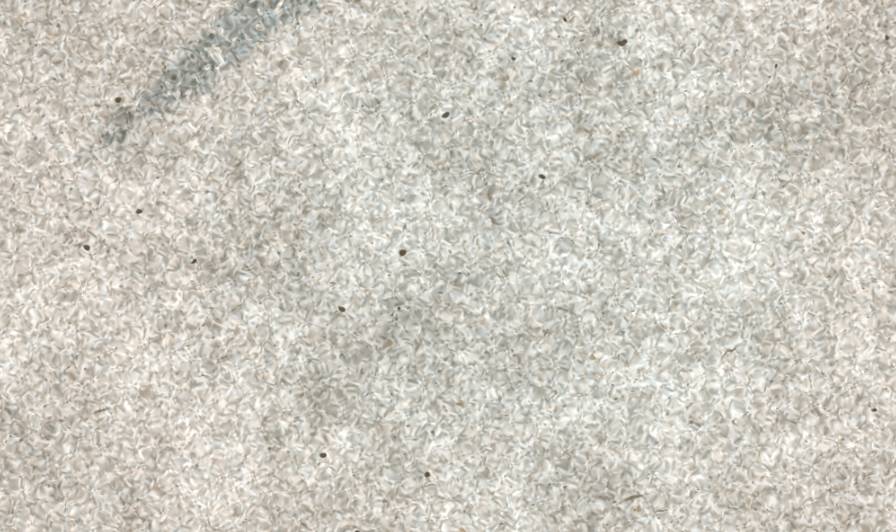
Reproduce this texture procedurally as a Shadertoy shader.

```glsl
// Weathered pale concrete: fine grit, plaster patches, dark pits and a blue-grey streak.

const vec3 SHADE_COLOR = vec3(0.58, 0.56, 0.51);
const vec3 CHALK_COLOR = vec3(0.95, 0.94, 0.91);
const vec3 PIT_COLOR = vec3(0.27, 0.22, 0.15);
const vec3 RUST_COLOR = vec3(0.62, 0.49, 0.33);
const vec3 STREAK_TINT = vec3(-0.030, 0.004, 0.026);
const vec3 WARM_TINT = vec3(0.018, -0.004, -0.010);

const float BASE_TONE = 0.790;
const float FINE_GRAIN = 0.27;
const float COARSE_GRAIN = 0.15;
const float CLUMP_GRAIN = 0.08;
const float PORE_TONE = 0.085;
const float MOTTLE = 0.18;
const float FLAKE_TONE = 0.045;
const float STREAK_TONE = 0.155;
const float GRAIN_HUE = 0.060;
const float FINE_SCALE = 185.0;    // cells per canvas height
const float COARSE_SCALE = 112.0;
const float CLUMP_SCALE = 56.0;

const vec2 STREAK_START = vec2(0.14, 0.69);
const vec2 STREAK_END = vec2(0.56, 1.03);

// Broad stains: centre, radius, tone
const vec4 STAINS[7] = vec4[7](
    vec4(1.36, 0.46, 0.19,  0.065),
    vec4(1.12, 0.53, 0.12,  0.035),
    vec4(0.72, 0.62, 0.12,  0.035),
    vec4(0.20, 0.14, 0.22,  0.020),
    vec4(0.08, 0.87, 0.25, -0.035),
    vec4(1.64, 0.68, 0.22, -0.025),
    vec4(0.82, 0.44, 0.17, -0.030));

float hash(vec2 cell, uint seed) {
    uvec2 q = uvec2(ivec2(cell)) * uvec2(1597u, 3821u);
    uint n = q.x ^ (q.y * 7919u) ^ (seed * 9973u);
    n = n * 747797u + 28913u;
    n = (n ^ (n >> 15)) * 668265u;
    n = (n ^ (n >> 13)) * 374761u;
    n ^= n >> 16;
    return float(n & 65535u) / 65535.0;
}

float noise(vec2 p, uint seed) {
    vec2 cell = floor(p), f = fract(p);
    f = f * f * (3.0 - 2.0 * f);
    float low = mix(hash(cell, seed), hash(cell + vec2(1, 0), seed), f.x);
    float high = mix(hash(cell + vec2(0, 1), seed), hash(cell + vec2(1, 1), seed), f.x);
    return mix(low, high, f.y);
}

vec2 turn(vec2 p, float angle) {
    float c = cos(angle), s = sin(angle);
    return vec2(c * p.x - s * p.y, s * p.x + c * p.y);
}

float fbm(vec2 p, uint seed) {
    float sum = 0.0, weight = 0.533;
    for (int i = 0; i < 4; i++) {
        sum += weight * noise(p, seed + uint(i));
        p = turn(p, 0.65) * 2.03;
        weight *= 0.5;
    }
    return sum;
}

// Coverage of sparse spots, one at most per cell; stretch makes them scratches
float spots(vec2 p, float scale, float density, float radius, float stretch, uint seed) {
    vec2 cell = floor(p * scale);
    float present = step(hash(cell, seed), density);
    vec2 centre = 0.3 + 0.4 * vec2(hash(cell, seed + 1u), hash(cell, seed + 2u));
    vec2 d = turn((fract(p * scale) - centre) / scale, hash(cell, seed + 3u) * 1.4 - 1.2);
    d.x /= stretch;
    float size = radius * mix(0.55, 1.2, hash(cell, seed + 4u));
    float edge = 0.7 / iResolution.y + 0.2 * radius;
    return present * (1.0 - smoothstep(size - edge, size + edge, length(d)));
}

// Wide at its end, thin at its start, with a ragged border
float streak(vec2 p) {
    vec2 axis = STREAK_END - STREAK_START;
    float along = dot(p - STREAK_START, axis) / dot(axis, axis);
    float t = clamp(along, 0.0, 1.0);
    float d = length(p - STREAK_START - axis * t);
    d += 0.040 * (fbm(p * 18.0, 40u) - 0.5);
    float width = mix(0.018, 0.062, t);
    return (1.0 - smoothstep(width * 0.5, width * 1.3, d)) * mix(0.55, 1.0, smoothstep(0.0, 0.5, t));
}

void mainImage(out vec4 fragColor, in vec2 fragCoord) {
    vec2 p = fragCoord / iResolution.y;
    vec2 warp = vec2(fbm(p * 7.0, 50u), fbm(p * 7.0, 60u)) - 0.5;

    // Broad tone: stains, mottling and plaster flakes
    float tone = BASE_TONE + MOTTLE * (fbm(p * 8.0 + warp, 1u) - 0.5);
    for (int i = 0; i < 7; i++) {
        vec2 d = (p + 0.3 * warp - STAINS[i].xy) / STAINS[i].z;
        tone += STAINS[i].w * exp(-dot(d, d));
    }
    float flakes = smoothstep(0.56, 0.66, fbm(turn(p, 0.5) * 17.0 + 2.0 * warp, 10u));
    tone += FLAKE_TONE * flakes;

    // Grit, bent off its lattice, with small dark pores
    vec2 g = p + 0.010 * (vec2(noise(p * 60.0, 32u), noise(p * 60.0, 33u)) - 0.5);
    tone += FINE_GRAIN * (noise(turn(g, 0.4) * FINE_SCALE, 20u) - 0.5);
    tone += COARSE_GRAIN * (noise(turn(g, 1.1) * COARSE_SCALE, 21u) - 0.5);
    tone += CLUMP_GRAIN * (noise(turn(g, 0.2) * CLUMP_SCALE, 24u) - 0.5);
    tone -= PORE_TONE * smoothstep(0.70, 0.92, noise(turn(g, 0.7) * 130.0, 25u));

    // Streak, broken by pale chips
    float chips = smoothstep(0.66, 0.80, noise(turn(g, 0.8) * 70.0, 22u));
    float band = streak(p);
    tone += STREAK_TONE * band * (1.2 * chips - 1.0);

    // Colour from tone, with hue varying by grain and by region
    float level = (tone - SHADE_COLOR.g) / (CHALK_COLOR.g - SHADE_COLOR.g);
    vec3 color = mix(SHADE_COLOR, CHALK_COLOR, level);
    float hue = noise(turn(g, 0.9) * 120.0, 23u) - 0.5;
    color += GRAIN_HUE * hue * vec3(0.6, -0.1, -0.6);
    float aspect = iResolution.x / iResolution.y;
    float rim = smoothstep(0.25, 0.85, distance(p, vec2(0.6 * aspect, 0.55)));
    color += WARM_TINT * (rim - 0.5) + STREAK_TINT * band * (1.0 - chips);

    // Grit holes, rust flecks, scratches and pits
    vec2 q = p + 0.006 * (vec2(noise(p * 90.0, 30u), noise(p * 90.0, 31u)) - 0.5);
    color = mix(color, PIT_COLOR, 0.40 * spots(turn(q, 0.3), 42.0, 0.09, 0.0024, 1.2, 70u));
    color = mix(color, RUST_COLOR, 0.60 * spots(turn(q, 0.7), 13.0, 0.07, 0.0045, 1.3, 80u));
    color = mix(color, PIT_COLOR, 0.45 * spots(q, 7.0, 0.05, 0.0028, 6.0, 90u));
    color = mix(color, PIT_COLOR, 0.80 * spots(turn(q, 0.2), 10.0, 0.10, 0.0050, 1.2, 100u));

    fragColor = vec4(clamp(color, 0.0, 1.0), 1.0);
}
```
